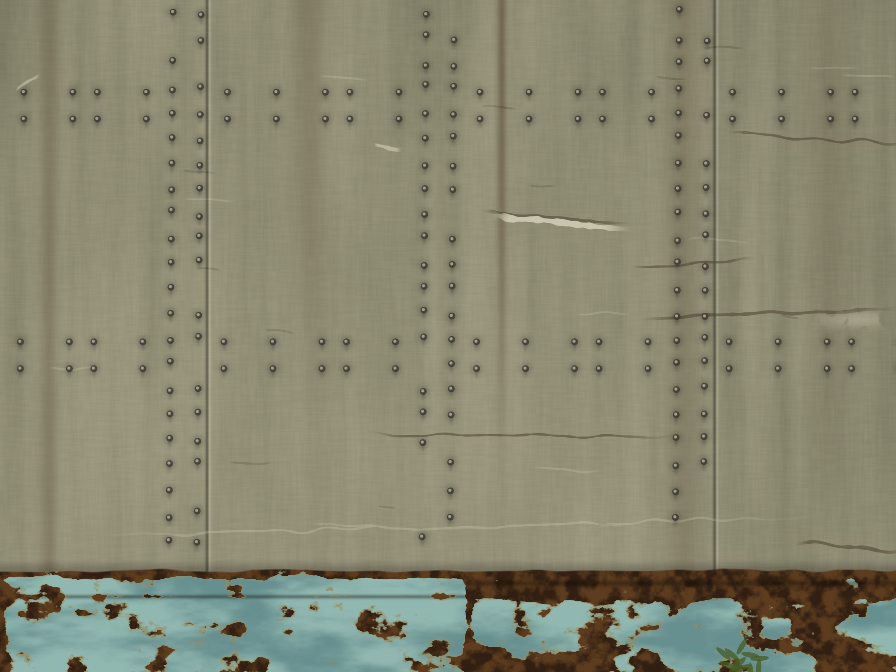
Reproduce this texture procedurally as a WebGL 1 fragment shader.

```glsl
precision highp float;
uniform vec2 u_resolution;

float hash(vec2 p) {
  vec3 q = fract(p.xyx * 0.1031);
  q += dot(q, q.yzx + 33.33);
  return fract((q.x + q.y) * q.z);
}

float noise(vec2 p) {
  vec2 i = floor(p), f = fract(p), e = vec2(1, 0);
  f = f * f * (3.0 - 2.0 * f);
  return mix(mix(hash(i), hash(i + e), f.x),
             mix(hash(i + e.yx), hash(i + e.xx), f.x), f.y);
}

float fbm(vec2 p) {
  float sum = 0.0, amp = 0.52;
  for (int i = 0; i < 5; i++) {
    sum += amp * noise(p);
    p = p * 2.03 + 17.3;
    amp *= 0.5;
  }
  return sum;
}

float blob(vec2 p, vec2 center, vec2 radius) {
  vec2 d = (p - center) / radius;
  return exp(-dot(d, d));
}

float ridge(float x, float center, float width) {
  float d = (x - center) / width;
  return exp(-d * d);
}

// Wobbly, tapered scratch from a to b.
float scratch(vec2 p, vec2 a, vec2 b, float width, float aa) {
  float t = (p.x - a.x) / (b.x - a.x);
  float y = mix(a.y, b.y, t) + (noise(vec2(p.x, a.y) * 5.0) - 0.5) * 0.05;
  float w = width * (0.5 + noise(vec2(p.x * 18.0, a.x)));
  return smoothstep(0.0, 0.15, t) * (1.0 - smoothstep(0.75, 1.0, t))
    * (1.0 - smoothstep(w, w + aa, abs(p.y - y)));
}

vec3 addRivet(vec3 col, vec2 d, float aa) {
  float r = length(d);
  float drip = ridge(d.x, 0.0, 0.018) * smoothstep(0.0, 0.03, d.y) * (1.0 - smoothstep(0.03, 0.11, d.y));
  col *= 1.0 - 0.13 * drip - 0.2 * ridge(r, 0.0, 0.05);
  col = mix(col, vec3(0.24, 0.23, 0.19), 0.85 * (1.0 - smoothstep(0.025, 0.025 + aa, r)));
  float glint = 1.0 - smoothstep(0.008, 0.01 + aa, length(d + 0.005));
  return mix(col, vec3(0.66, 0.66, 0.6), 0.9 * glint);
}

vec3 addRivets(vec3 col, vec2 p, float aa) {
  // Paired columns beside each seam
  float lean = p.x + 0.008 * p.y;
  float panel = floor((lean - 1.36) / 2.17), row = floor(p.y / 0.215);
  for (int i = 0; i < 2; i++) {
    vec2 id = vec2(panel * 2.0 + float(i) + 7.0, row);
    float y = (row + 0.35 + 0.3 * hash(id)) * 0.215;
    float share = p.y > 3.9 ? 0.6 : 0.88;
    if (hash(id + 41.0) < share && p.y < 4.73)
      col = addRivet(col, vec2(lean - 1.485 - 2.17 * panel - 0.24 * float(i), p.y - y), aa);
  }
  // Two double rows across the panels
  float lower = step(2.0, p.y);
  float dy = p.y - mix(0.79, 2.93, lower);
  dy -= 0.23 * step(0.115, dy);
  float x = mod(p.x + 0.03 * lower - 1.85, 2.165) - 0.1;
  for (int i = 0; i < 5; i++) {
    float n = float(i);
    col = addRivet(col, vec2(x - 0.42 * n + 0.21 * step(2.5, n), dy), aa);
  }
  return col;
}

vec3 metalPlate(vec2 p, float aa) {
  float streak = fbm(vec2(p.x * 7.0, p.y * 0.35));
  float light = 0.7 * fbm(p * vec2(0.9, 0.6)) + 0.8 * streak - 0.2 + 0.05 * p.y;
  light -= 0.35 * (1.0 - smoothstep(0.0, 0.6, p.x)) + 0.2 * smoothstep(6.1, 6.3, p.x);
  vec3 col = mix(vec3(0.49, 0.48, 0.39), vec3(0.605, 0.59, 0.495), clamp(light, 0.0, 1.0));
  col += 0.018 * (noise(p * vec2(9, 90)) + noise(p * vec2(70, 8)) - 1.0);
  // Vertical stains
  float fade = 1.0 - smoothstep(1.0, 5.0, p.y);
  float stain = 0.6 * ridge(p.x, 0.42, 0.07) + 0.5 * ridge(p.x, 5.86, 0.12)
    + fade * (0.5 * ridge(p.x, 2.65, 0.13) + ridge(p.x, 4.3, 0.04) + 0.4 * ridge(p.x, 7.1, 0.16));
  col = mix(col, vec3(0.37, 0.32, 0.23), 0.5 * stain * (0.5 + streak));
  // Panel seams
  for (int i = 0; i < 2; i++) {
    float d = p.x - 1.775 - 4.35 * float(i);
    col *= 1.0 - 0.35 * ridge(d, 0.0, 0.014);
    col += 0.09 * ridge(d, 0.022, 0.012);
  }
  // Scattered scuffs
  for (int i = 0; i < 20; i++) {
    float n = float(i), h = hash(vec2(n, 5));
    vec2 a = vec2(hash(vec2(n, 3)) * 7.6, hash(vec2(n, 8)) * 4.7);
    col += scratch(p, a, a + vec2(0.15 + 0.5 * h, 0.02), 0.004, aa) * (h > 0.5 ? 0.06 : -0.07);
  }
  // Creases and the torn gash
  float dark = scratch(p, vec2(5.45, 2.74), vec2(7.8, 2.64), 0.009, aa)
    + scratch(p, vec2(3.1, 3.72), vec2(5.9, 3.74), 0.005, aa)
    + scratch(p, vec2(6.2, 1.14), vec2(7.9, 1.24), 0.006, aa)
    + scratch(p, vec2(5.4, 2.29), vec2(6.5, 2.22), 0.006, aa)
    + scratch(p, vec2(6.8, 4.65), vec2(7.8, 4.74), 0.01, aa)
    + scratch(p, vec2(4.1, 1.82), vec2(5.45, 1.92), 0.01, aa);
  col = mix(col, vec3(0.32, 0.28, 0.21), 0.6 * min(dark, 1.0));
  float pale = scratch(p, vec2(4.2, 1.85), vec2(5.45, 1.97), 0.022, aa)
    + 0.7 * scratch(p, vec2(3.2, 1.26), vec2(3.45, 1.27), 0.012, aa)
    + 0.6 * scratch(p, vec2(0.13, 0.79), vec2(0.35, 0.64), 0.01, aa)
    + 0.35 * scratch(p, vec2(0.7, 4.6), vec2(7.2, 4.43), 0.005, aa)
    + 0.4 * smoothstep(0.5, 0.65, fbm(p * 8.0)) * blob(p, vec2(7.35, 2.74), vec2(0.4, 0.07));
  return addRivets(mix(col, vec3(0.79, 0.77, 0.68), min(pale, 1.0)), p, aa);
}

vec3 paintedSkirt(vec2 p) {
  float right = smoothstep(3.95, 4.08, p.x);
  vec3 paint = mix(vec3(0.4, 0.56, 0.56), vec3(0.57, 0.72, 0.69), smoothstep(0.25, 0.65, fbm(p * vec2(1.5, 4))));
  paint *= 1.0 - 0.35 * ridge(p.y, 5.115, 0.018);
  // Corrosion at edges, joints and lower right
  float rust = fbm(p * vec2(4.5, 6.5) + 3.0) - 0.07 + 0.09 * right;
  rust += 0.45 * (1.0 - smoothstep(4.92, 4.98, p.y)) + 0.12 * ridge(p.y, 5.11, 0.02);
  rust += right * (0.28 * (1.0 - smoothstep(5.07, 5.2, p.y)) + 0.12 * smoothstep(5.5, 5.76, p.y));
  rust += 0.35 * ridge(p.x, 4.02, 0.05) + 0.4 * ridge(p.x, 0.0, 0.07);
  rust += 0.28 * blob(p, vec2(4.9, 5.66), vec2(0.65, 0.24)) + 0.25 * blob(p, vec2(7.15, 5.48), vec2(0.2, 0.3));
  rust -= 0.18 * (blob(p, vec2(5.75, 5.4), vec2(0.32, 0.2)) + blob(p, vec2(4.25, 5.4), vec2(0.18, 0.2)));
  rust += 0.22 * (blob(p, vec2(2.03, 5.38), vec2(0.14, 0.07)) + blob(p, vec2(1.42, 5.57), vec2(0.1, 0.06))
    + blob(p, vec2(0.2, 5.64), vec2(0.16, 0.12)) + blob(p, vec2(2.7, 5.45), vec2(0.2, 0.06)));
  vec3 oxide = mix(vec3(0.19, 0.12, 0.07), vec3(0.37, 0.24, 0.12), smoothstep(0.3, 0.7, fbm(p * 11.0)));
  paint = mix(paint, vec3(0.59, 0.55, 0.37), 0.75 * smoothstep(0.53, 0.6, rust));
  return mix(paint, oxide, smoothstep(0.585, 0.625, rust)) * (1.0 - 0.3 * right * ridge(p.y, 5.0, 0.03));
}

void main() {
  // Plate space: 5.76 units tall, y measured down
  float unit = 5.76 / u_resolution.y;
  vec2 p = vec2(gl_FragCoord.x, u_resolution.y - gl_FragCoord.y) * unit;
  vec3 col = metalPlate(p, unit) * (1.0 - 0.22 * smoothstep(4.78, 4.9, p.y));
  float edge = 4.87 + 0.035 * noise(vec2(p.x * 5.0, 2));
  col = mix(col, paintedSkirt(p), smoothstep(edge - unit, edge + unit, p.y));
  // Weed leaves
  for (int i = 0; i < 12; i++) {
    float n = float(i), turn = 6.28 * hash(vec2(n, 21));
    vec2 d = p - vec2(6.2 + 0.42 * hash(vec2(n, 11)), 5.46 + 0.3 * hash(vec2(n, 15)));
    d *= mat2(cos(turn), -sin(turn), sin(turn), cos(turn));
    float leaf = length(d * vec2(1, 3.5)) - 0.07;
    col = mix(col, vec3(0.27, 0.36, 0.14), 0.75 * (1.0 - smoothstep(0.0, 2.0 * unit, leaf)));
  }
  gl_FragColor = vec4(col, 1);
}
```
